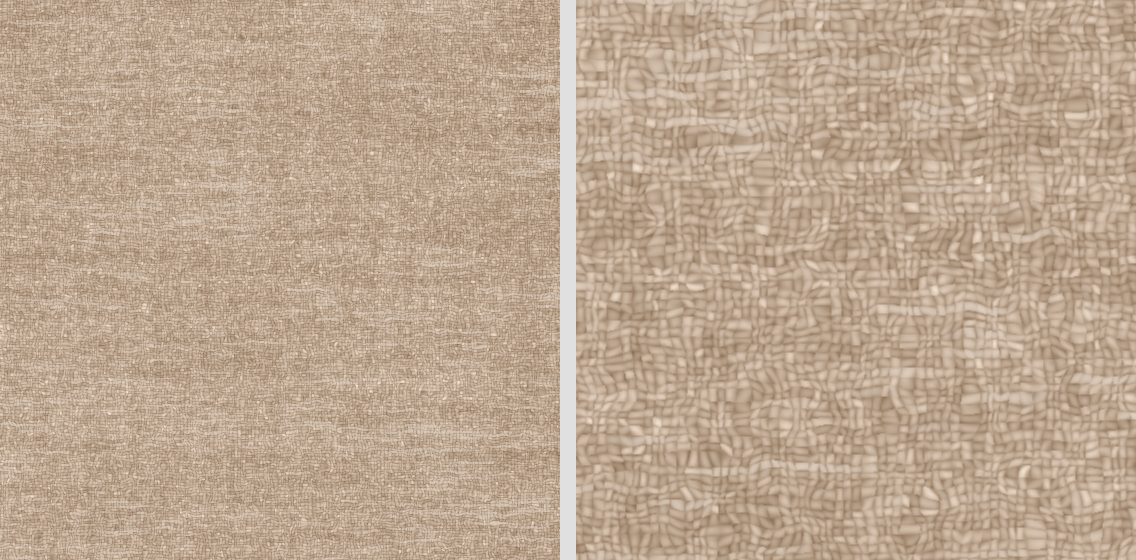
Left: the whole. Right: its middle third, enlarged.
Reproduce this texture procedurally as a three.js fragment shader.

```glsl
varying vec2 vUv;

#define THREADS vec2(172.0, 184.0)
#define BASE_COLOR vec3(0.736, 0.648, 0.561)
#define TONE_STEP vec3(0.052, 0.058, 0.063)
#define SLUB_COLOR vec3(0.86, 0.80, 0.745)
#define WEAVE_RELIEF 2.9
#define YARN_VARIATION 2.1
#define FLOAT_CHANCE 0.24
#define YARN_TILT 0.9
#define SLUB_STRENGTH 0.75
#define SOFTNESS 0.0003

float hash(vec2 p) {
  vec3 q = fract(vec3(p.xyx) * 0.1031);
  q += dot(q, q.yzx + 33.33);
  return fract((q.x + q.y) * q.z);
}

float noise(vec2 p) {
  vec2 i = floor(p);
  vec2 f = fract(p);
  f = f * f * (3.0 - 2.0 * f);
  float low = mix(hash(i), hash(i + vec2(1.0, 0.0)), f.x);
  float high = mix(hash(i + vec2(0.0, 1.0)), hash(i + vec2(1.0, 1.0)), f.x);
  return mix(low, high, f.y);
}

// Signed noise, centred on zero
float vary(vec2 p) {
  return noise(p) - 0.5;
}

// Thread coordinates, bent by slack and uneven yarn spacing
vec2 threadSpace(vec2 uv) {
  vec2 p = uv * THREADS;
  p.y += 3.0 * vary(uv * vec2(3.0, 2.0) + 7.0);
  p.x += 1.5 * vary(uv * vec2(80.0, 60.0) + 31.0);
  p.y += 1.1 * vary(uv * vec2(60.0, 85.0) + 53.0);
  return p;
}

// Rounded height of the upper yarn in one crossing, tilted in its cell
float crossing(vec2 f, float warpOnTop, float tilt) {
  vec2 across = mix(f.yx, f, warpOnTop);
  float offset = across.x + tilt * across.y;
  float roundness = max(0.0, 1.0 - 4.0 * offset * offset);
  return roundness * mix(0.62, 1.0, cos(3.14159 * across.y));
}

// Short pale slubs that follow single weft yarns
float slub(vec2 uv, float row) {
  float shift = 9.0 * hash(vec2(row, 17.0));
  float streak = noise(vec2(uv.x * 17.0 + shift, row + 200.0));
  float patches = noise(uv * vec2(5.0, 13.0) + 71.0);
  return smoothstep(0.68, 1.0, streak + 0.5 * (patches - 0.5));
}

// Slow bands along both yarn directions and shading at the right edge
float broadTone(vec2 uv) {
  float tone = 0.85 * vary(uv * vec2(5.0, 48.0) + 11.0);
  tone += 0.55 * vary(uv * vec2(75.0, 5.0) + 23.0);
  tone += 0.4 * vary(uv * vec2(3.0, 5.0) + 41.0);
  return tone - 0.35 * smoothstep(0.84, 0.95, uv.x);
}

vec3 fabric(vec2 uv) {
  vec2 p = threadSpace(uv);
  vec2 cell = floor(p);
  vec2 f = fract(p) - 0.5;

  // Plain weave with occasional skipped crossings
  float parity = mod(cell.x + cell.y, 2.0);
  float skipped = step(hash(cell + 97.0), FLOAT_CHANCE);
  float warpOnTop = abs(parity - skipped);
  float tilt = YARN_TILT * (hash(cell + 151.0) - 0.5);
  float height = crossing(f, warpOnTop, tilt);

  // Yarn, crossing, glint and fibre tone
  float tone = WEAVE_RELIEF * (height - 0.56);
  tone += YARN_VARIATION * (hash(cell + 5.0) - 0.5);
  tone += 1.6 * height * (smoothstep(0.8, 1.0, hash(cell + 61.0)) - 0.1);
  tone += 0.8 * vary(vec2(uv.x * 24.0, cell.y + 3.0));
  tone += 1.3 * vary(p * 2.1 + 13.0);
  tone += broadTone(uv);

  vec3 color = BASE_COLOR + TONE_STEP * tone;
  float cover = SLUB_STRENGTH * slub(uv, cell.y) * mix(0.25, 1.0, height);
  return mix(color, SLUB_COLOR, cover);
}

void main() {
  // Average four nearby taps to soften the yarn edges
  vec3 color = vec3(0.0);
  for (int i = 0; i < 4; i++) {
    float k = float(i);
    vec2 tap = vec2(mod(k, 2.0), floor(k * 0.5)) - 0.5;
    color += fabric(vUv + tap * 2.0 * SOFTNESS);
  }
  gl_FragColor = vec4(color * 0.25, 1.0);
}
```
